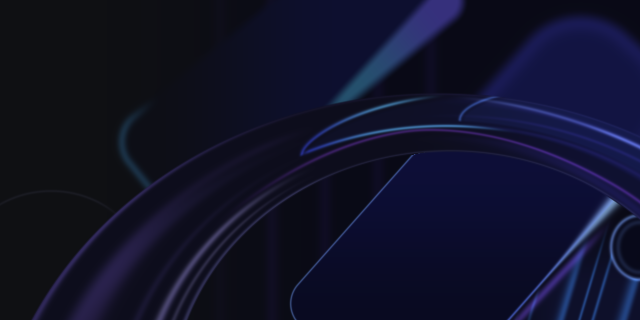
Reproduce this background procedurally as a Shadertoy shader.

```glsl
// Dark abstract glass: a wide arched tube sweeping over two tilted, rounded plates.
// Plates are rotated box distances; the tube lies between two ellipses, and its
// reflections follow a coordinate running from the outer rim to the inner rim.

float glow(float d, float w) { return exp(-d * d / (w * w)); }

float fill(float d, float soft) { return smoothstep(soft, -soft, d); }

vec2 turn(vec2 p, float a) {
    return vec2(cos(a) * p.x + sin(a) * p.y, cos(a) * p.y - sin(a) * p.x);
}

// Rounded box with one corner radius per end: x = lower end, y = upper end
float plateDist(vec2 q, vec2 halfSize, vec2 radii) {
    float r = q.x > 0.0 ? radii.y : radii.x;
    vec2 e = abs(q) - halfSize + r;
    return length(max(e, 0.0)) + min(max(e.x, e.y), 0.0) - r;
}

float ellipseDist(vec2 p, vec2 center, vec2 radii) {
    vec2 q = (p - center) / radii;
    float k = length(q);
    return (k - 1.0) * k / max(length(q / radii), 1e-4);
}

// Curved upper edge of a reflection that opens to the right from its tip
float reflectionEdge(float x, float t, vec2 tip, float span) {
    float rise = (tip.y - t) / 0.41;
    float f = (x - tip.x) / span - rise * rise;
    return f / length(vec2(1.0 / span, 24.0 * rise));
}

vec3 upperPlate(vec3 col, vec2 p) {
    vec2 q = turn(p - vec2(0.901, 0.779), 0.681);
    float d = plateDist(q, vec2(0.575, 0.2), vec2(0.11, 0.07));
    float body = fill(d, 0.02);
    vec3 tint = mix(vec3(0.05, 0.055, 0.085), vec3(0.05, 0.06, 0.185), smoothstep(0.45, 1.1, p.x));
    col = mix(col, tint, body);
    // Lit lower side widens upward, teal turning violet
    float side = 0.15 * q.x - 0.168 - q.y;
    float strip = smoothstep(-0.015, 0.02, side) * body * smoothstep(-0.15, 0.1, q.x);
    vec3 lit = mix(vec3(0.16, 0.36, 0.47), vec3(0.24, 0.21, 0.54), smoothstep(0.12, 0.5, q.x));
    col = mix(col, lit, strip * 0.85);
    // Rounded left rim
    float rim = glow(d + 0.008, 0.014) * smoothstep(-0.36, -0.53, q.x);
    return col + vec3(0.05, 0.13, 0.18) * rim;
}

vec3 longPlate(vec3 col, vec2 p, float opening, float px) {
    vec2 q = turn(p - vec2(1.544, 0.376), 0.846);
    float d = plateDist(q, vec2(0.695, 0.283), vec2(0.09, 0.25));
    d += 0.033 * (1.0 - opening);
    float body = fill(d, mix(0.025, px, opening));
    vec3 tint = mix(vec3(0.035, 0.04, 0.13), vec3(0.05, 0.055, 0.215), smoothstep(0.0, 0.5, p.y));
    tint = mix(tint, vec3(0.075, 0.085, 0.27), (1.0 - opening) * 0.8);
    col = mix(col, tint, body);
    col += vec3(0.03, 0.025, 0.07) * glow(d + 0.02, 0.03) * (1.0 - opening);

    // Slanted glass ribs to the right of the plate
    float ribs = p.x - 0.3 * p.y;
    float wave = 0.5 + 0.5 * sin(ribs * 95.0 + 2.0 * sin(ribs * 31.0));
    float ribMask = opening * smoothstep(0.0, 0.03, d) * smoothstep(1.55, 1.75, p.x)
                  * smoothstep(0.33, 0.1, p.y);
    col += ribMask * (vec3(0.08, 0.20, 0.34) * pow(wave, 7.0) + vec3(0.02, 0.025, 0.08));
    float violet = glow(q.y + 0.313 + 0.03 * q.x, 0.012) * smoothstep(0.22, 0.0, q.x);
    col += opening * vec3(0.18, 0.11, 0.34) * violet * smoothstep(1.5, 1.65, p.x);

    // Thin left rim and flaring right rim
    float leftRim = glow(d, 0.003) * smoothstep(-0.2, 0.0, q.y);
    col += opening * vec3(0.17, 0.24, 0.36) * leftRim;
    float flare = smoothstep(-0.2, 0.3, q.x);
    float rightRim = glow(q.y + 0.283, mix(0.004, 0.02, flare * flare));
    return col + opening * rightRim * mix(vec3(0.18, 0.25, 0.5), vec3(0.42, 0.55, 0.66), flare);
}

vec3 tubeColor(vec2 p, float t) {
    float left = smoothstep(1.0, 0.3, p.x);
    float right = smoothstep(1.25, 1.9, p.x);
    vec3 col = mix(vec3(0.052, 0.052, 0.11), vec3(0.06, 0.065, 0.19), right);
    // Layered streaks following the bend
    float wave = 0.5 + 0.5 * sin(t * 24.0 + 2.0 * sin(t * 7.0 + p.x * 2.0));
    col += pow(wave, 4.0) * (vec3(0.05, 0.04, 0.09) * left + vec3(0.04, 0.03, 0.11) * right);
    col += left * vec3(0.06, 0.04, 0.1) * glow(t - 0.36, 0.08) * smoothstep(0.5, 0.1, p.y);
    col += vec3(0.03, 0.02, 0.05) * glow(t - 0.28, 0.05) * smoothstep(1.0, 0.8, p.x);
    float silver = glow(t - 0.8, 0.03) + 0.6 * glow(t - 0.9, 0.018);
    col += vec3(0.20, 0.19, 0.26) * silver * smoothstep(1.0, 0.65, p.x);
    // Violet lines under the large reflection
    float sink = 0.61 + 0.12 * smoothstep(1.35, 0.8, p.x) + 0.2 * right;
    col += vec3(0.17, 0.07, 0.27) * glow(t - sink, 0.025) * smoothstep(0.65, 1.1, p.x);

    // Large reflection
    float edge = reflectionEdge(p.x, t, vec2(0.943, 0.57), 0.268);
    float above = smoothstep(0.60, 0.55, t);
    vec3 cyan = mix(vec3(0.08, 0.11, 0.38), vec3(0.18, 0.38, 0.49), smoothstep(0.95, 1.2, p.x));
    col += cyan * glow(edge, 0.006) * above * smoothstep(1.4, 1.2, p.x);
    float lower = glow(t - 0.56, 0.026) * smoothstep(0.935, 0.97, p.x) * smoothstep(1.62, 1.4, p.x);
    col += cyan * lower;
    col += vec3(0.005, 0.01, 0.04) * smoothstep(0.0, 0.03, edge) * above;
    // Second reflection
    float edge2 = reflectionEdge(p.x, t, vec2(1.437, 0.46), 0.09);
    float above2 = smoothstep(0.50, 0.44, t);
    col += vec3(0.11, 0.19, 0.34) * glow(edge2, 0.005) * above2 * smoothstep(1.7, 1.5, p.x);
    col += vec3(0.015, 0.025, 0.06) * smoothstep(0.0, 0.02, edge2) * above2;
    float shine = glow(t - 0.05 - 0.1 * right, 0.03) * smoothstep(1.4, 1.65, p.x);
    col += vec3(0.17, 0.21, 0.32) * shine * (0.7 + 0.6 * smoothstep(1.8, 1.95, p.x));
    // Rims
    col += vec3(0.09, 0.07, 0.16) * glow(t - 0.015, 0.02) * (0.3 + 0.7 * left);
    return col + vec3(0.12, 0.12, 0.19) * glow(t - 0.985, 0.018) * (1.0 - 0.5 * smoothstep(0.9, 1.1, p.x));
}

void mainImage(out vec4 fragColor, in vec2 fragCoord) {
    vec2 p = fragCoord / iResolution.y;
    float px = 1.2 / iResolution.y;
    float outer = ellipseDist(p, vec2(1.367, -0.536), vec2(1.406, 1.245));
    float inner = ellipseDist(p, vec2(1.406, -0.271), vec2(0.872, 0.797));
    float opening = fill(inner, px);

    // Backdrop with faint upright bands and a thin far arc
    vec3 col = mix(vec3(0.058, 0.062, 0.075), vec3(0.035, 0.037, 0.085), smoothstep(0.2, 1.2, p.x));
    float bands = pow(0.5 + 0.5 * sin(p.x * 38.0 + 0.67), 6.0);
    col += vec3(0.02, 0.01, 0.05) * bands * smoothstep(0.6, 0.8, p.x) * smoothstep(1.5, 1.35, p.x);
    float farArc = ellipseDist(p, vec2(0.16, 0.15), vec2(0.29, 0.253));
    col += vec3(0.04, 0.04, 0.055) * glow(farArc, 0.004) * smoothstep(0.3, 0.38, p.y);

    col = mix(upperPlate(col, p), col, opening);
    col = longPlate(col, p, opening, px);

    // Glass bead at the right border
    float bead = ellipseDist(p, vec2(2.0, 0.227), vec2(0.09, 0.10));
    col = mix(col, vec3(0.03, 0.035, 0.10), fill(bead, px));
    col += vec3(0.22, 0.30, 0.45) * (glow(bead, 0.006) + 0.3 * glow(bead + 0.022, 0.008));

    float t = clamp(-outer / max(inner - outer, 1e-4), 0.0, 1.0);
    col = mix(col, tubeColor(p, t), fill(outer, px) * (1.0 - opening));
    fragColor = vec4(col, 1.0);
}
```
